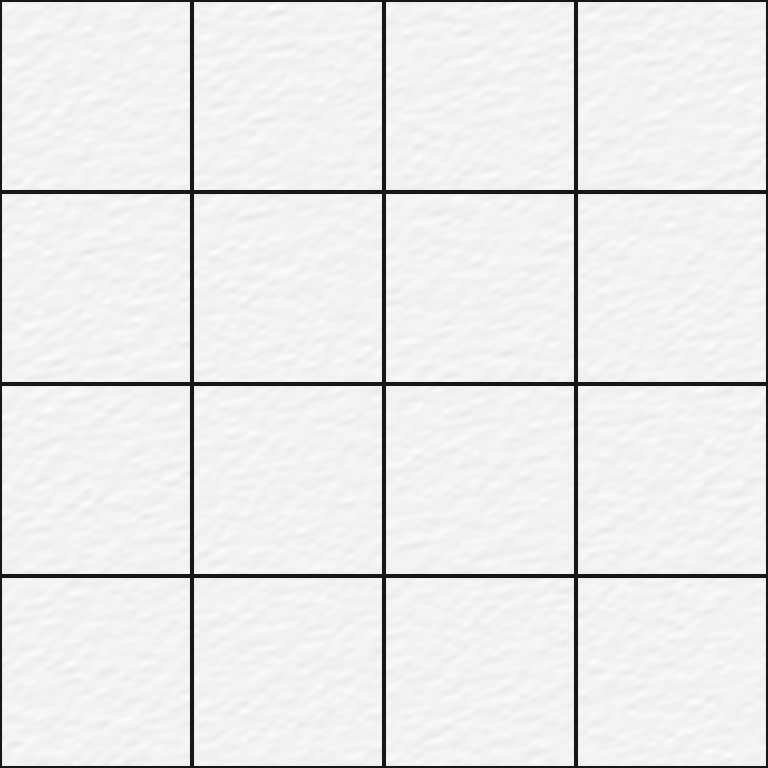
This pattern is drawn by a Shadertoy shader. Its source:

```glsl
// Square white tiles with an embossed paper grain, divided by thin dark joints.

const float TILES = 4.0;           // repeats across and down
const float JOINT_WIDTH = 0.0053;  // fraction of the canvas
const vec3 TILE_COLOR = vec3(0.95);
const vec3 JOINT_COLOR = vec3(0.09);

// Integer hash of a lattice cell, from 0 to 1
float hash(ivec2 cell, int seed) {
    uint h = uint(cell.x) * 1597334677u ^ uint(cell.y) * 3812015801u ^ uint(seed) * 2654435769u;
    h = (h ^ (h >> 16)) * 2246822519u;
    h = (h ^ (h >> 13)) * 3266489917u;
    return float((h ^ (h >> 16)) & 65535u) / 65535.0;
}

// Hash that wraps on a lattice whose rows climb by "slant" cells per canvas width
float wrappedHash(vec2 cell, vec2 period, float slant, int seed) {
    float turns = floor(cell.x / period.x);
    cell += turns * vec2(-period.x, slant);
    cell.y = mod(cell.y, period.y);
    return hash(ivec2(cell), seed);
}

// Smooth value noise, tileable over the unit square
float slantedNoise(vec2 uv, vec2 period, float slant, int seed) {
    vec2 p = uv * period - vec2(0.0, uv.x * slant);
    vec2 cell = floor(p);
    vec2 f = p - cell;
    f = f * f * f * (f * (f * 6.0 - 15.0) + 10.0);
    float a = wrappedHash(cell, period, slant, seed);
    float b = wrappedHash(cell + vec2(1, 0), period, slant, seed);
    float c = wrappedHash(cell + vec2(0, 1), period, slant, seed);
    float d = wrappedHash(cell + vec2(1, 1), period, slant, seed);
    return mix(mix(a, b, f.x), mix(c, d, f.x), f.y);
}

// Height of the paper surface
float paperHeight(vec2 uv) {
    return 0.55 * slantedNoise(uv, vec2(53, 89), 19.0, 1)
         + 0.45 * slantedNoise(uv, vec2(79, 131), 23.0, 2);
}

// Relief lit from one side
float emboss(vec2 uv, vec2 lightStep) {
    return paperHeight(uv + lightStep) - paperHeight(uv - lightStep);
}

// Antialiased coverage of the grid lines
float jointMask(vec2 uv, float count, float width, vec2 pixel) {
    vec2 fromLine = abs(fract(uv * count + 0.5) - 0.5) / count;
    vec2 cover = clamp((0.5 * width - fromLine) / pixel + 0.5, 0.0, 1.0);
    return max(cover.x, cover.y);
}

void mainImage(out vec4 fragColor, in vec2 fragCoord) {
    vec2 uv = fragCoord / iResolution.xy;
    float relief = emboss(uv, vec2(-0.001, 0.0028));
    vec3 color = TILE_COLOR + 0.06 * relief;
    float joint = jointMask(uv, TILES, JOINT_WIDTH, 1.0 / iResolution.xy);
    fragColor = vec4(mix(color, JOINT_COLOR, joint), 1.0);
}
```
